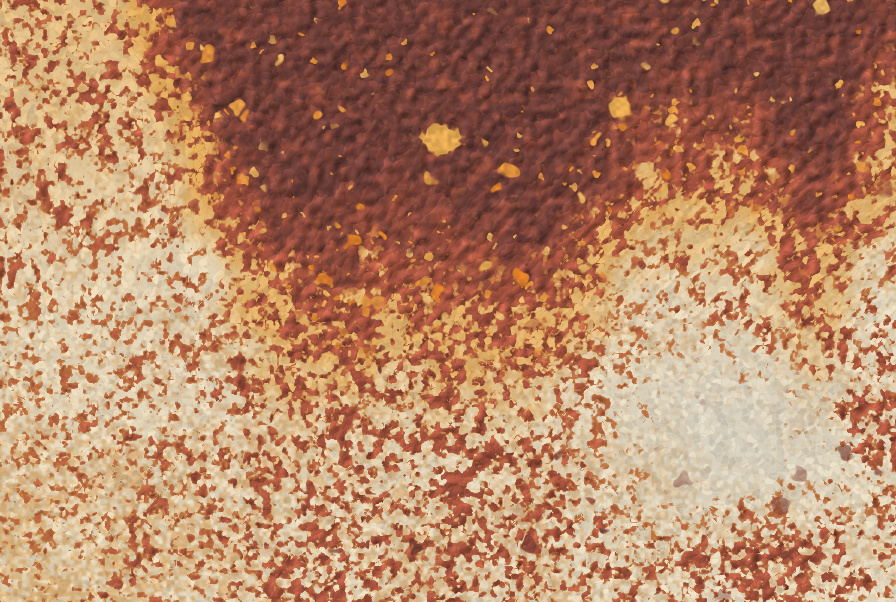
A Shadertoy shader for this texture:

```glsl
#define PALE vec3(0.88, 0.83, 0.73)
#define TAN vec3(0.82, 0.68, 0.50)
#define OCHRE vec3(0.86, 0.64, 0.32)
#define ORANGE vec3(0.75, 0.45, 0.25)
#define RUST vec3(0.64, 0.32, 0.24)
#define DARK vec3(0.40, 0.23, 0.21)
#define GRAIN_SCALE 100.0
#define SPECK_SCALE 95.0
#define FLAKE_SCALE 21.0
#define PEBBLE_SCALE 22.0
#define RELIEF 0.6

float hash(vec2 p) {
    vec3 q = fract(p.xyx * 0.1031);
    q += dot(q, q.yzx + 33.33);
    return fract((q.x + q.y) * q.z);
}

vec2 hash2(vec2 p) {
    return vec2(hash(p + 17.3), hash(p + 91.7));
}

float noise(vec2 p) {
    vec2 i = floor(p), f = fract(p);
    f = f * f * (3.0 - 2.0 * f);
    return mix(mix(hash(i), hash(i + vec2(1, 0)), f.x),
               mix(hash(i + vec2(0, 1)), hash(i + vec2(1, 1)), f.x), f.y);
}

float fbm(vec2 p) {
    float sum = 0.0, amp = 0.5;
    for (int i = 0; i < 4; i++) {
        sum += amp * noise(p);
        p = mat2(1.6, 1.2, -1.2, 1.6) * p + 7.1;
        amp *= 0.5;
    }
    return sum / 0.9375;
}

float blob(vec2 p, vec2 center, vec2 size) {
    vec2 d = (p - center) / size;
    return exp(-dot(d, d));
}

// Cellular grains: offset from the nearest centre, edge gap, random tone
vec4 grains(vec2 p) {
    vec2 cell = floor(p), nearest = vec2(0.0);
    float d1 = 9.0, d2 = 9.0, tone = 0.0;
    for (int y = -1; y <= 1; y++)
    for (int x = -1; x <= 1; x++) {
        vec2 id = cell + vec2(x, y);
        vec2 r = p - id - hash2(id);
        float d = length(r);
        if (d < d1) { d2 = d1; d1 = d; nearest = r; tone = hash(id + 5.5); }
        else d2 = min(d2, d);
    }
    return vec4(nearest, d2 - d1, tone);
}

// Irregular scattered chips: coverage and random tone
vec2 chips(vec2 p, float chance, float seed) {
    vec2 cell = floor(p), result = vec2(0.0);
    vec2 warp = 0.35 * (vec2(noise(p * 3.0), noise(p * 3.0 + 40.0)) - 0.5);
    for (int y = -1; y <= 1; y++)
    for (int x = -1; x <= 1; x++) {
        vec2 id = cell + vec2(x, y) + seed;
        float radius = 0.11 + 0.24 * pow(hash(id + 3.1), 3.0);
        float d = length(p + warp - (id - seed) - hash2(id)) - radius;
        float mask = smoothstep(-0.02, 0.02, chance - hash(id)) * smoothstep(0.05, -0.05, d);
        if (mask > result.x) result = vec2(mask, hash(id + 8.2));
    }
    return result;
}

void mainImage(out vec4 fragColor, in vec2 fragCoord) {
    vec2 p = fragCoord / iResolution.y;
    float broad = fbm(p * 9.0), clumps = fbm(p * 26.0 + 30.0);

    // Height above the ragged lower border of the solid rust
    float border = mix(-0.26, 0.51, smoothstep(0.10, 0.50, p.x))
                 - 0.22 * smoothstep(0.88, 1.10, p.x)
                 + 0.14 * exp(-pow((p.x - 1.35) / 0.07, 2.0))
                 - 0.08 * smoothstep(1.40, 1.46, p.x);
    float above = p.y - 1.0 + border + 0.12 * (broad - 0.5) + 0.16 * (clumps - 0.5);

    // Rust density outside and inside the solid area
    float clear = blob(p, vec2(1.22, 0.28), vec2(0.18, 0.14));
    float center = blob(p, vec2(0.70, 0.18), vec2(0.36, 0.45));
    float density = 0.13 + 0.28 * center
                  + 0.20 * blob(p, vec2(0.12, 0.92), vec2(0.28, 0.30))
                  + 0.10 * smoothstep(1.0, 1.45, p.x) - 0.50 * clear
                  + 0.42 * blob(p, vec2(1.25, 0.06), vec2(0.13, 0.07))
                  + 0.45 * blob(p, vec2(1.45, 0.33), vec2(0.06, 0.10));
    density += (0.2 + 0.7 * smoothstep(1.0, 1.35, p.x)) * (clumps - 0.5);
    density = mix(density, 1.12, smoothstep(-0.16, 0.15, above));

    // Fine speckles, spread to an even distribution before thresholding
    vec2 s = p * SPECK_SCALE;
    vec2 bend = vec2(noise(p * 120.0), noise(p * 120.0 + 60.0)) - 0.5;
    vec4 grain = grains(p * GRAIN_SCALE * mix(1.0, 0.8, smoothstep(0.4, 0.8, p.y)) + 0.8 * bend);
    float tone = mix(0.5, grain.w, smoothstep(0.0, 0.25, grain.z));
    float speck = 0.5 * noise(s) + 0.25 * noise(s * 2.1 + 9.0) + 0.25 * noise(s * 0.4 + 4.0);
    speck = 0.78 * speck + 0.22 * tone;
    float amount = density - 1.0 / (1.0 + exp((0.5 - speck) * 15.0));

    // Stained pale ground
    float fine = noise(p * 150.0);
    float stain = exp(-pow((above + 0.03) / 0.13, 2.0));
    float corner = blob(p, vec2(0.05, 0.03), vec2(0.32, 0.24));
    float leftStain = blob(p, vec2(0.10, 0.95), vec2(0.30, 0.33));
    vec3 ground = mix(PALE, TAN, smoothstep(0.40, 0.85, 0.5 * fine + 0.45 * broad + 0.15 * corner + 0.12 * center));
    ground = mix(ground, OCHRE, clamp(0.75 * stain + 0.5 * leftStain + 0.35 * corner * fine, 0.0, 0.9));
    ground = mix(ground, vec3(0.83, 0.81, 0.75), 0.75 * clear);
    ground *= 0.92 + 0.16 * tone;

    // Rust darkens towards the core, with slanted streaks
    float streak = noise(mat2(0.8, -0.6, 0.6, 0.8) * p * vec2(38.0, 75.0));
    float core = smoothstep(-0.02, 0.24, above + 0.10 * (streak - 0.5));
    vec3 rust = mix(RUST, DARK, clamp(0.9 * core + 0.6 * (tone - 0.5), 0.0, 1.0));
    rust = mix(rust, RUST, 0.6 * core * smoothstep(0.58, 0.78, 0.5 * clumps + 0.5 * noise(s * 0.6)));
    float slope = noise(s * 0.8 + vec2(-0.25, 0.25)) - noise(s * 0.8 + vec2(0.25, -0.25));
    float dome = dot(grain.xy, vec2(-0.6, 0.8)) * smoothstep(0.0, 0.2, grain.z);
    rust *= 1.0 + RELIEF * (0.35 * dome - 0.8 * slope);

    vec3 color = mix(ground, mix(ORANGE, OCHRE, 0.3 * stain), smoothstep(-0.16, 0.03, amount));
    color = mix(color, rust, smoothstep(0.0, 0.2, amount));

    // Yellow flakes on the rust, dark pebbles on the ground
    float inside = smoothstep(-0.10, 0.03, above);
    float near = exp(-abs(above) * 8.0);
    vec2 flake = chips(p * FLAKE_SCALE, 0.10 + 0.28 * near, 50.0);
    vec2 crumb = chips(p * FLAKE_SCALE * 2.0, 0.07 + 0.38 * near, 80.0);
    if (crumb.x > flake.x) flake = crumb;
    vec3 yellow = mix(vec3(0.85, 0.48, 0.15), vec3(0.88, 0.69, 0.38), flake.y);
    float ragged = 0.8 * (clumps - 0.5) + 0.4 * (fine - 0.5);
    float patches = smoothstep(1.0, 0.75, length((p - vec2(0.735, 0.77)) / vec2(0.036, 0.026)) + ragged);
    patches = max(patches, smoothstep(1.0, 0.7, length((p - vec2(1.03, 0.82)) / 0.019) + ragged));
    yellow = mix(yellow, vec3(0.89, 0.66, 0.32), patches);
    color = mix(color, yellow * (0.88 + 0.24 * fine), max(flake.x * inside, patches));
    vec2 pebble = chips(p * PEBBLE_SCALE, 0.08, 120.0);
    vec3 stone = mix(vec3(0.43, 0.23, 0.20), RUST, pebble.y) * (1.0 + 0.25 * dome);
    color = mix(color, stone, pebble.x * (1.0 - inside) * smoothstep(0.35, 0.65, p.x) * (1.0 - clear));

    fragColor = vec4(clamp(color, 0.0, 1.0), 1.0);
}
```
